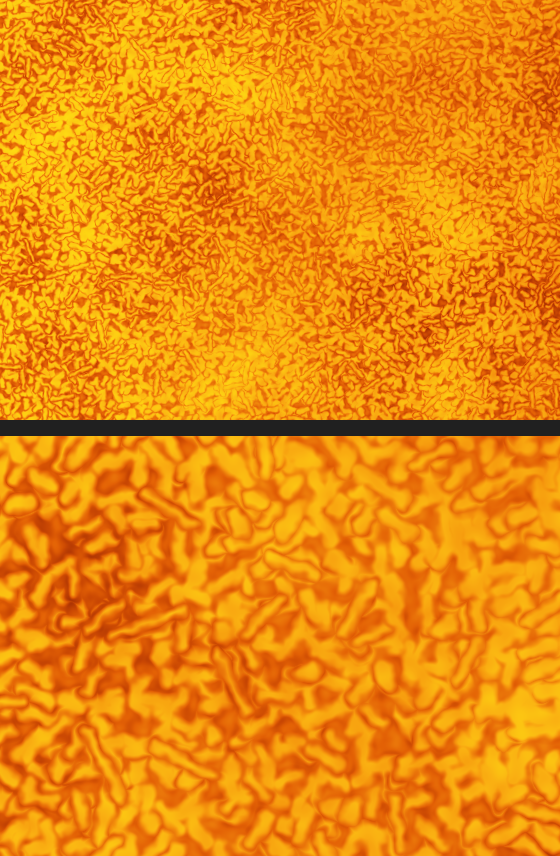
Top: the whole. Bottom: its middle third, enlarged.
Give the GLSL for this texture, as a WebGL 2 fragment shader.

```glsl
#version 300 es
precision highp float;
// Etched two-phase metal under warm light: short rounded yellow grains and
// a few long needles lie over a rust-orange matrix. Grains are capsules on a
// jittered grid, mostly fused, some parted by gaps, then toned by a ramp.

#define GRAIN_CELL 0.0175
#define GRAIN_RADIUS 0.0053
#define GRAIN_HALF_LENGTH 0.0082
#define NEEDLE_CELL 0.055
#define FUSE 0.003
#define GAP 0.0042
#define EDGE 0.0032
#define WARP 0.0045
#define MATRIX_TONE 0.25
#define LEFT_TONE 1.01
#define RIGHT_TONE 0.70
#define BROAD 0.24

uniform vec2 u_resolution;
out vec4 fragColor;

vec2 hash2(vec2 p) {
    vec3 q = fract(p.xyx * vec3(0.1031, 0.1030, 0.0973));
    q += dot(q, q.yzx + 33.33);
    return fract((q.xx + q.yz) * q.zy);
}

float cornerSlope(vec2 cell, vec2 corner, vec2 f) {
    float a = 6.2832 * hash2(cell + corner + 57.0).x;
    return dot(vec2(cos(a), sin(a)), f - corner);
}

// Gradient noise, roughly -0.7 to 0.7
float noise(vec2 p) {
    vec2 i = floor(p), f = p - i;
    vec2 u = f * f * f * (f * (f * 6.0 - 15.0) + 10.0);
    vec2 e = vec2(1.0, 0.0);
    return mix(mix(cornerSlope(i, e.yy, f), cornerSlope(i, e.xy, f), u.x),
               mix(cornerSlope(i, e.yx, f), cornerSlope(i, e.xx, f), u.x), u.y);
}

float smoothMin(float a, float b, float k) {
    float h = max(k - abs(a - b), 0.0) / k;
    return min(a, b) - 0.25 * h * h * k;
}

float capsule(vec2 p, float angle, float halfLength, float radius) {
    vec2 axis = vec2(cos(angle), sin(angle));
    return length(p - axis * clamp(dot(p, axis), -halfLength, halfLength)) - radius;
}

// Local growth direction; some grains grow across it
float growthAngle(vec2 p, vec2 rnd, float spread) {
    float across = rnd.x < 0.36 ? 1.5708 : 0.0;
    return 0.85 + 2.6 * noise(p * 3.5 + 4.0) + across + (rnd.y - 0.5) * spread;
}

// Join a shape, either fused or with a gap carved around it
float join(float d, float shape, bool parted) {
    return parted ? min(max(d, GAP - shape), shape) : smoothMin(d, shape, FUSE);
}

float grainDistance(vec2 p) {
    float d = 0.1;
    vec2 home = floor(p / GRAIN_CELL);
    for (int y = -2; y <= 2; y++)
    for (int x = -2; x <= 2; x++) {
        vec2 cell = home + vec2(x, y);
        vec2 size = hash2(cell + 211.0), rnd = hash2(cell + 431.0);
        vec2 centre = (cell + hash2(cell + 17.0)) * GRAIN_CELL;
        float shape = capsule(p - centre, growthAngle(centre, rnd, 1.9),
                              GRAIN_HALF_LENGTH * mix(0.3, 1.7, size.x),
                              GRAIN_RADIUS * mix(1.35, 0.7, size.x * 0.5 + size.y * 0.5));
        d = join(d, shape, rnd.y < 0.35);
    }
    return d;
}

float needleDistance(vec2 p, float d) {
    vec2 home = floor(p / NEEDLE_CELL);
    for (int y = -1; y <= 1; y++)
    for (int x = -1; x <= 1; x++) {
        vec2 cell = home + vec2(x, y);
        vec2 size = hash2(cell + 811.0), rnd = hash2(cell + 619.0);
        if (size.y > 0.4) continue;
        vec2 centre = (cell + hash2(cell + 97.0)) * NEEDLE_CELL;
        float shape = capsule(p - centre, growthAngle(centre, rnd, 0.5),
                              mix(0.015, 0.030, size.x), 0.0036);
        d = join(d, shape, true);
    }
    return d;
}

vec3 toneColour(float tone) {
    vec3 ramp[6] = vec3[6](vec3(0.79, 0.28, 0.01), vec3(0.89, 0.38, 0.02),
                           vec3(0.92, 0.47, 0.04), vec3(0.96, 0.58, 0.05),
                           vec3(0.98, 0.69, 0.07), vec3(0.99, 0.80, 0.07));
    vec3 colour = ramp[0] + clamp(tone, -0.4, 0.0) * vec3(0.6, 0.4, 0.0);
    for (int i = 1; i < 6; i++)
        colour = mix(colour, ramp[i], clamp(tone * 5.0 - float(i - 1), 0.0, 1.0));
    return colour + clamp(tone - 1.0, 0.0, 0.3) * vec3(0.03, 0.35, 0.0);
}

void main() {
    vec2 uv = gl_FragCoord.xy / u_resolution;
    vec2 p = gl_FragCoord.xy / u_resolution.y;

    // Irregular outlines and locally varying grain density
    float patches = noise(p * 3.2 + 13.0) + 0.8 * noise(p * 8.0 + 31.0);
    vec2 bent = p + WARP * vec2(noise(p * 75.0), noise(p * 75.0 + 40.0));
    float d = needleDistance(bent, grainDistance(bent));
    d += 0.0015 * noise(p * 150.0) - 0.0020 * patches;

    // Uneven light: yellow on the left, a flat hazy band, a dim lower right
    float haze = exp(-pow((uv.x - 0.37 - 0.4 * uv.y) / 0.17, 2.0));
    float dim = exp(-dot(uv - vec2(0.80, 0.30), uv - vec2(0.80, 0.30)) * 22.0);
    float grainTone = mix(LEFT_TONE, RIGHT_TONE, uv.x) - 0.05 * haze
                    + 0.20 * noise(p * 60.0 + 3.0) + BROAD * 0.7 * patches;
    float stain = smoothstep(0.42, 0.62, noise(p * 9.0 + 21.0));
    float matrixTone = MATRIX_TONE + 0.16 * haze - 0.06 * uv.x - 0.22 * dim
                     - 0.25 * stain + BROAD * patches + 0.32 * noise(p * 85.0 + 5.0);

    // Faint dark etching just outside each grain
    float rim = (d - 0.0035) / 0.0025;
    matrixTone -= 0.08 * exp(-rim * rim);

    float edge = max(EDGE, 1.0 / u_resolution.y);
    float grain = 1.0 - smoothstep(-edge, edge, d);
    fragColor = vec4(toneColour(mix(matrixTone, grainTone, grain)), 1.0);
}
```
